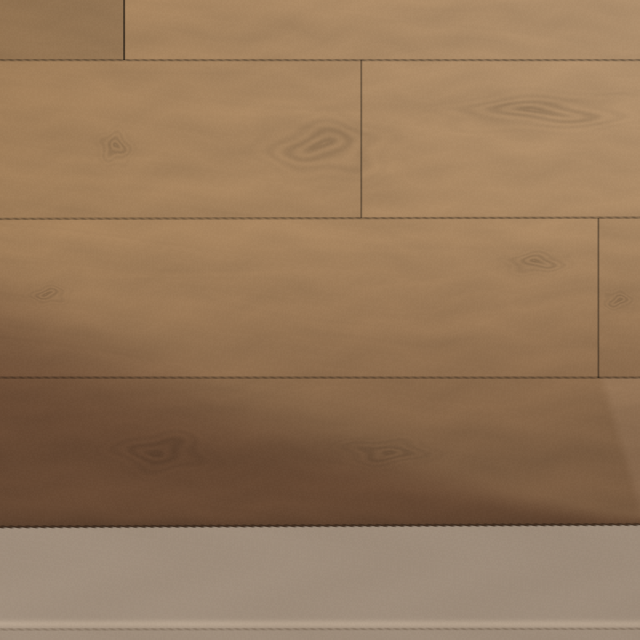
This texture is drawn by a WebGL 1 fragment shader. Its source:

```glsl
precision highp float;
// Warm oak floor planks in soft shadow above a pale baseboard.
uniform vec2 u_resolution;

float hash(vec2 p) {
  return fract(sin(dot(p, vec2(41.3, 289.1))) * 4375.5);
}

// Distance to the nearest jittered cell point.
float cellular(vec2 p) {
  vec2 cell = floor(p);
  float nearest = 2.0;
  for (int j = -1; j <= 1; j++) {
    for (int i = -1; i <= 1; i++) {
      vec2 c = cell + vec2(float(i), float(j));
      vec2 point = c + vec2(hash(c), hash(c + 17.0));
      nearest = min(nearest, length(p - point));
    }
  }
  return nearest;
}

// Layered sines stretched along the plank.
float grain(vec2 p, float seed) {
  float sum = 0.0;
  float amp = 0.5;
  vec2 q = p * vec2(5.0, 55.0) + seed * vec2(3.7, 9.1);
  for (int i = 0; i < 5; i++) {
    q += vec2(0.6 * sin(q.y * 0.7), 1.1 * sin(q.x * 1.3 + seed));
    sum += amp * sin(q.y + 0.8 * sin(q.x));
    q = q * vec2(1.6, 1.75) + 2.3;
    amp *= 0.62;
  }
  return sum;
}

// Dark elliptical rings that fade away from a knot.
float knot(vec2 p, vec2 center, vec2 radius) {
  vec2 d = (p - center) / radius;
  float r = length(d + 0.15 * sin(d.yx * 5.0 + center * 30.0));
  return exp(-r * r * 1.4) * (0.55 + 0.45 * sin(r * 17.0));
}

float line(float d, float width, float blur) {
  return 1.0 - smoothstep(width - blur, width + blur, abs(d));
}

void main() {
  vec2 p = gl_FragCoord.xy / u_resolution;
  float blur = max(0.0012, 0.7 / u_resolution.y);

  // Plank rows and their stepped end joints.
  float row = 3.0 - step(0.410, p.y) - step(0.659, p.y) - step(0.906, p.y);
  float joint = 0.194 + 0.3705 * row;
  float seed = row * 2.0 + step(joint, p.x);

  // Daylight fades toward the wall; a shadow edge sharpens to the right.
  vec3 wood = mix(vec3(0.49, 0.37, 0.265), vec3(0.635, 0.50, 0.355), smoothstep(0.2, 0.72, p.y));
  wood += vec3(0.055, 0.065, 0.075) * p.x * smoothstep(0.3, 1.0, p.y);
  wood += 0.04 * smoothstep(0.0, 0.02, p.x - 0.93 - 0.3 * (0.41 - p.y)) * step(p.y, 0.41);
  float away = 1.0 - p.x;
  float edge = 0.187 + 0.30 * pow(away, 1.4);
  float soft = 0.012 + 0.13 * pow(away, 1.3);
  float shade = 1.0 - smoothstep(edge - soft, edge + soft, p.y);
  wood = mix(wood, vec3(0.405, 0.287, 0.203), 0.92 * shade);

  // Tone of single planks.
  wood *= 1.0 - 0.10 * step(row, 0.5) * step(p.x, joint);
  wood *= 0.99 + 0.03 * hash(vec2(seed, 4.0));

  // Grain, blotches and knots.
  float streaks = grain(p, seed);
  float blotch = cellular(p * vec2(6.0, 26.0) + seed * 5.3 + 0.3 * sin(p.yx * 40.0));
  float knots = 0.0;
  knots += knot(p, vec2(0.505, 0.77), vec2(0.09, 0.045));
  knots += knot(p, vec2(0.85, 0.825), vec2(0.14, 0.028)) * step(0.565, p.x);
  knots += knot(p, vec2(0.18, 0.77), vec2(0.025, 0.025));
  knots += knot(p, vec2(0.25, 0.295), vec2(0.075, 0.035));
  knots += knot(p, vec2(0.60, 0.293), vec2(0.07, 0.022));
  knots += knot(p, vec2(0.075, 0.54), vec2(0.03, 0.015));
  knots += knot(p, vec2(0.84, 0.59), vec2(0.045, 0.018));
  knots += knot(p, vec2(0.965, 0.53), vec2(0.025, 0.016)) * step(0.935, p.x);
  wood *= 1.0 + 0.024 * streaks + 0.05 * (blotch - 0.45) - 0.12 * knots;
  float band = exp(-pow((p.y - 0.29 - 0.01 * sin(p.x * 14.0)) / 0.035, 2.0));
  wood *= 1.0 - 0.04 * band * (1.0 + streaks);

  // Seams with a fine twisted rhythm.
  float twist = sin(p.x * 480.0 + p.y * 700.0);
  float seamY = min(min(abs(p.y - 0.906), abs(p.y - 0.659 - 0.002 * (p.x - 0.5))), abs(p.y - 0.410));
  float seam = line(seamY, 0.0017, blur) * (0.62 + 0.16 * twist);
  float ends = line(p.x - joint, 0.0014, blur) * step(row, 2.5);
  wood *= 1.0 - 0.42 * seam;
  wood *= 1.0 - (row < 0.5 ? 0.6 : 0.35) * ends;
  wood *= 1.0 - 0.16 * exp(-max(p.y - 0.178, 0.0) * 60.0);

  // Baseboard with a pale lower lip.
  vec3 board = vec3(0.618, 0.550, 0.482) + 0.012 * (0.5 - p.x);
  board += vec3(0.085, 0.08, 0.07) * exp(-pow((p.y - 0.025) / 0.006, 2.0));
  board -= 0.09 * line(p.y - 0.0165 - 0.001 * p.x, 0.0018, blur) * (0.8 + 0.3 * twist);
  board += 0.004 * sin(p.x * 21.0 + 2.0 * sin(p.y * 37.0));

  float top = 0.1755 + 0.004 * p.x + 0.0006 * twist;
  vec3 color = mix(board, wood, smoothstep(top - blur, top + blur, p.y));
  color *= 1.0 - 0.3 * line(p.y - top - 0.001, 0.002, blur);
  color += 0.012 * (hash(floor(p * 400.0)) - 0.5);
  gl_FragColor = vec4(color, 1.0);
}
```
